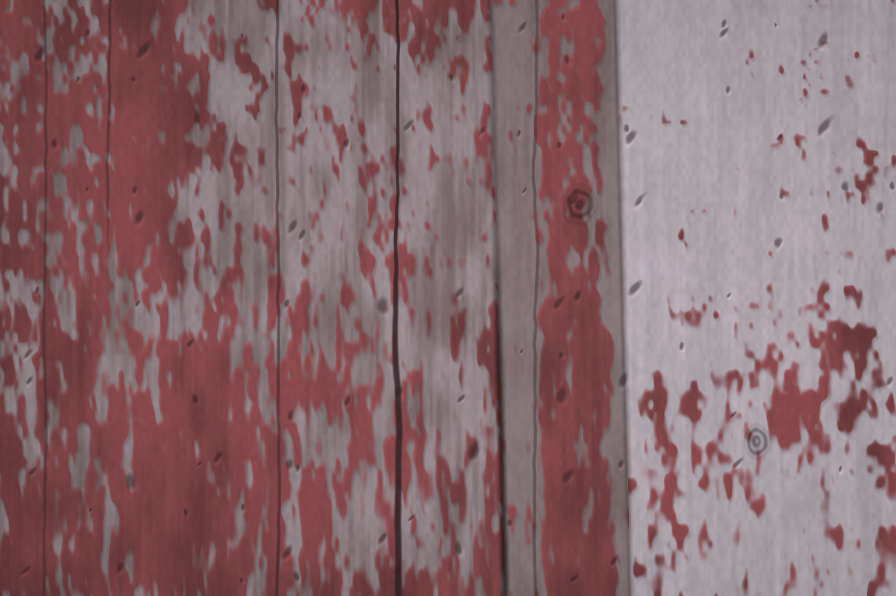
A Shadertoy shader for this texture:

```glsl
// Weathered barn boards: flaking red paint over grey wood, with a raised batten.
#define PAINT_LIGHT vec3(0.535, 0.285, 0.295)
#define PAINT_DARK  vec3(0.405, 0.225, 0.230)
#define WOOD_GREY   vec3(0.580, 0.530, 0.550)
#define WOOD_BROWN  vec3(0.450, 0.385, 0.385)
#define WOOD_PALE   vec3(0.680, 0.640, 0.672)
#define CRACK_TONE  vec3(0.190, 0.130, 0.140)
#define BATTEN_LEFT  0.835
#define BATTEN_RIGHT 1.046
#define FLAKE_EDGE   0.075
#define RELIEF       0.110

float hash(vec2 p) {
    return fract(sin(dot(p, vec2(127.1, 311.7))) * 43758.5453);
}

float noise(vec2 p) {
    vec2 i = floor(p), f = fract(p);
    f = f * f * (3.0 - 2.0 * f);
    return mix(mix(hash(i), hash(i + vec2(1, 0)), f.x),
               mix(hash(i + vec2(0, 1)), hash(i + vec2(1, 1)), f.x), f.y);
}

float blob(vec2 p, vec2 center, vec2 size) {
    vec2 d = (p - center) / size;
    return exp(-dot(d, d));
}

// Coordinate across the boards, following the slight lean of the batten
float across(vec2 p) {
    return p.x + 0.025 * (p.y - 0.5);
}

// Local amount of lost paint: higher means more bare wood
float wear(vec2 p) {
    float x = across(p);
    float broad = noise(p * vec2(7.0, 4.0) + 3.7) - 0.5;
    float left = 0.47 + 0.22 * broad
        + 0.13 * blob(p, vec2(0.53, 0.65), vec2(0.16, 0.28))
        + 0.13 * blob(p, vec2(0.74, 0.75), vec2(0.07, 0.35))
        + 0.12 * blob(p, vec2(0.02, 0.48), vec2(0.10, 0.14))
        + 0.12 * blob(p, vec2(0.38, 0.96), vec2(0.09, 0.12))
        - 0.22 * blob(p, vec2(0.24, 0.82), vec2(0.09, 0.25))
        - 0.19 * blob(p, vec2(0.31, 0.25), vec2(0.13, 0.17));
    float strip = 1.0 - smoothstep(0.05, 0.085, x - BATTEN_LEFT);
    float rim = smoothstep(1.005, 1.035, x);
    float batten = 0.34 + 0.2 * broad + 0.4 * max(strip, rim);
    float right = 0.77 + 0.16 * broad
        - 0.30 * blob(p, vec2(1.45, 0.34), vec2(0.17, 0.22))
        - 0.20 * blob(p, vec2(1.10, 0.18), vec2(0.13, 0.24))
        - 0.16 * blob(p, vec2(1.46, 0.02), vec2(0.14, 0.16));
    return x < BATTEN_LEFT ? left : x < BATTEN_RIGHT ? batten : right;
}

// Paint coverage from layered flakes, longer toward the bottom
float paint(vec2 p) {
    float rightBoard = step(BATTEN_RIGHT, across(p));
    vec2 q = vec2(p.x, p.y * (0.65 + 0.35 * p.y));
    q += 0.006 * vec2(noise(p * 30.0), noise(p * 30.0 + 9.0));
    q *= mix(vec2(1.0), vec2(0.75, 1.35), rightBoard);
    float flakes = 0.44 * noise(q * vec2(72, 21))
                 + 0.32 * noise(q * vec2(135, 48) + 5.0)
                 + 0.24 * noise(q * vec2(30, 11) + 11.0);
    return smoothstep(-FLAKE_EDGE, FLAKE_EDGE, flakes - wear(p));
}

// Wavering vertical split in the wood
float crack(vec2 p, float x, float width) {
    float wobble = 0.008 * (noise(vec2(x * 40.0, p.y * 7.0)) - 0.5)
                 + 0.003 * noise(vec2(x * 70.0, p.y * 40.0));
    return 1.0 - smoothstep(0.3 * width, width, abs(p.x - x - wobble));
}

// Scattered slanted dents; x is the dark hollow, y its lit lip
vec2 dents(vec2 p) {
    vec2 result = vec2(0);
    for (int layer = 0; layer < 2; layer++) {
        vec2 q = p * (7.0 + 4.0 * float(layer)) + 17.0 * float(layer);
        vec2 cell = floor(q);
        float size = mix(0.05, 0.13, hash(cell + 4.0));
        vec2 d = fract(q) - 0.3 - 0.4 * vec2(hash(cell), hash(cell + 8.0));
        d.x -= d.y * (hash(cell + 2.0) - 0.2);
        d += 0.04 * (noise(q * 9.0) - 0.5);
        float present = step(0.62, hash(cell + 6.0));
        result.x += present * (1.0 - smoothstep(0.3, 1.0, length(d * vec2(1.5, 0.9)) / size));
        d += vec2(-0.03, 0.06);
        result.y += present * (1.0 - smoothstep(0.3, 1.0, length(d * vec2(1.3, 1.0)) / size));
    }
    return result;
}

// Ringed knot: x is its rings, y its filled area
vec2 knot(vec2 p, vec2 center, float radius) {
    vec2 d = (p - center) * vec2(1.1, 0.9);
    float r = length(d) / radius + 0.3 * (noise(p * 60.0) - 0.5);
    float area = 1.0 - smoothstep(0.8, 1.1, r);
    return vec2(area * (0.5 + 0.5 * sin(r * 13.0)), area);
}

void mainImage(out vec4 fragColor, in vec2 fragCoord) {
    vec2 p = fragCoord / iResolution.y;
    float x = across(p);
    float onRight = smoothstep(-0.003, 0.003, x - BATTEN_RIGHT);
    float onBatten = smoothstep(-0.003, 0.003, x - BATTEN_LEFT) * (1.0 - onRight);

    // Bare wood with long and fine grain
    float grain = 0.6 * noise(p * vec2(95, 4)) + 0.4 * noise(p * vec2(210, 16));
    float mottle = noise(p * vec2(24, 13) + 20.0);
    vec3 wood = mix(WOOD_BROWN, WOOD_GREY, smoothstep(0.1, 0.75, 0.5 * grain + 0.5 * mottle));
    wood = mix(wood, mix(WOOD_BROWN, wood, 0.45), onBatten);
    wood = mix(wood, WOOD_PALE * (0.92 + 0.10 * grain + 0.05 * mottle), onRight);

    // Paint film and the relief along its broken edges
    vec2 knots = knot(p, vec2(0.972, 0.657), 0.032) + knot(p, vec2(1.27, 0.26), 0.027);
    float cover = paint(p);
    float tone = 0.45 * noise(p * vec2(9, 5)) + 0.3 * mottle + 0.25 * grain;
    vec3 color = mix(wood, mix(PAINT_DARK, PAINT_LIGHT, smoothstep(0.15, 0.7, tone)), cover);
    color *= 1.0 + RELIEF * (cover - paint(p + vec2(-0.003, 0.005)));
    color *= 1.0 + 0.07 * (noise(p * vec2(170, 90)) - 0.5);

    // Knots, dents and splits
    color *= 1.0 - 0.28 * knots.x - 0.06 * knots.y;
    vec2 dent = min(dents(p), 1.0);
    color *= 1.0 + 0.10 * dent.y * (1.0 - dent.x);
    color = mix(color, CRACK_TONE, 0.50 * dent.x);
    float low = 1.0 - smoothstep(0.3, 0.7, p.y);
    float split = 0.85 * crack(p, 0.665, 0.004 + 0.004 * low);
    split = max(split, 0.50 * crack(p, 0.465, 0.004));
    split = max(split, 0.40 * crack(p, 0.180, 0.004) * smoothstep(0.5, 0.7, p.y));
    split = max(split, 0.35 * crack(p, 0.075, 0.004));
    split = max(split, 0.40 * crack(p, 0.897, 0.004));
    color = mix(color, CRACK_TONE, split);

    // Shadows beside the batten and soft falloff to the corners
    float seam = 1.0 - smoothstep(0.0, 0.011, abs(x - BATTEN_LEFT));
    color *= 1.0 - seam * mix(0.25, 0.55, low);
    color *= 1.0 - 0.22 * (1.0 - smoothstep(0.0, 0.009, abs(x - BATTEN_RIGHT)));
    vec2 v = fragCoord / iResolution.xy - vec2(0.54, 0.5);
    color *= 1.04 - 0.30 * dot(v, v);
    fragColor = vec4(color, 1.0);
}
```
